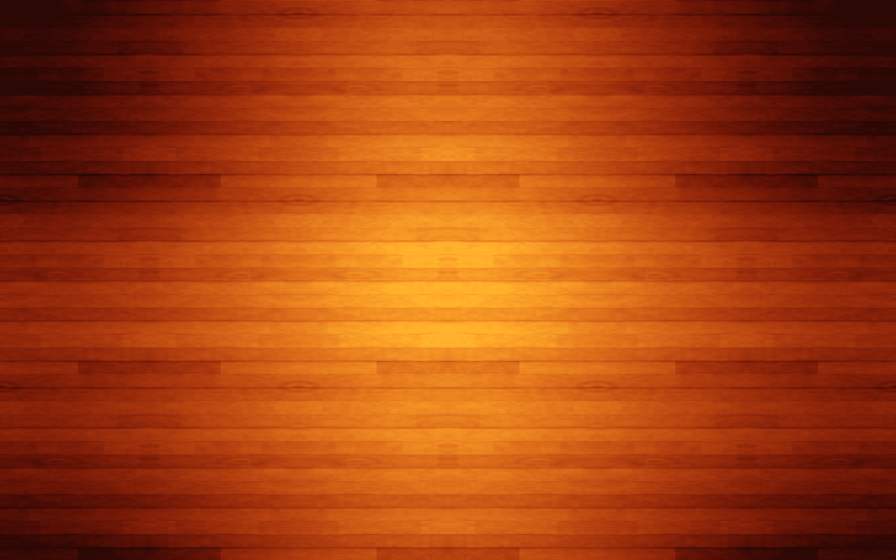
Give the GLSL for this texture, as a Shadertoy shader.

```glsl
// Spot-lit floor of mirrored wooden planks, seamless in both directions.
#define REPEATS_X 3.0
#define REPEATS_Y 3.0
#define ROWS 14.0
#define ROW_PHASE 0.9
#define SEAM_WIDTH 0.06
#define DEEP_SEAM 0.12
#define FAINT_SEAM 0.02
#define GRAIN 0.12
#define LIGHT_PEAK 1.16
#define FALLOFF vec2(0.84, 0.40)
#define LIGHT_CENTER vec2(0.5, 0.47)
const float PI = 3.14159265;

// Plank tone per row: near the mirror axis, and beyond the joint
const float INNER[14] = float[14](-.18, -.09, -.06, .02, -.03, .05, .04,
                                  -.03, .04, .02, -.07, .04, .06, -.07);
const float OUTER[14] = float[14](-.04, -.08, -.09, .01, -.03, .05, .00,
                                  -.07, .05, .01, -.07, .03, .03, -.08);

float hash(vec2 p) {
    p = fract(p * vec2(0.1031, 0.1137));
    p += dot(p, p.yx + 33.33);
    return fract((p.x + p.y) * p.x * 7.31);
}

float noise(vec2 p) {
    vec2 i = floor(p), f = fract(p);
    f = f * f * (3.0 - 2.0 * f);
    return mix(mix(hash(i), hash(i + vec2(1, 0)), f.x),
               mix(hash(i + vec2(0, 1)), hash(i + 1.0), f.x), f.y);
}

// Tone of the plank in a row; m runs from 0 to 1 between mirror axes
float plankTone(float m, float row, float blur) {
    row = mod(row, ROWS);
    float joint = 0.25 + 0.6 * fract(row * 0.618 + 0.38);
    float side = smoothstep(-blur, blur, m - joint);
    float joint2 = fract(joint + 0.45);
    float side2 = smoothstep(-blur, blur, m - joint2);
    float change = 0.10 * (hash(vec2(row, 5.0)) - 0.5) * sign(row);
    return mix(INNER[int(row)], OUTER[int(row)], side) + change * (side2 - 0.5);
}

// Fine streaks and wavy growth lines along the plank
float woodGrain(float m, float row, float f) {
    float seed = row * 17.0;
    float streaks = 0.5 * noise(vec2(m * 6.0 + seed, f * 3.0 + seed))
                  + 0.5 * noise(vec2(m * 28.0 + seed, f * 6.0 + seed));
    float swell = noise(vec2(m * 4.0 + seed, f * 1.2 + seed));
    float growth = pow(0.5 + 0.5 * sin(swell * 32.0), 4.0);
    return streaks - 0.5 - 0.18 * growth;
}

// Concentric oval figure, fading outwards
float ovalFigure(vec2 p, vec2 center, vec2 size) {
    float d = length((p - center) / size);
    return (0.6 + 0.5 * cos(d * 9.0)) * exp(-1.4 * d * d);
}

// Wrapping spotlight, with wider sides in the lower half
float spotlight(vec2 uv) {
    vec2 s = sin(PI * (uv - LIGHT_CENTER));
    s *= s;
    return LIGHT_PEAK - dot(s, FALLOFF) + 0.12 * s.x * sin(2.0 * PI * uv.y);
}

// Dark red through orange to amber
vec3 woodColor(float t) {
    t = clamp(t, -0.15, 1.2);
    return vec3(0.30, 0.05, 0.02) + t * vec3(0.82, 0.18, 0.02)
         + t * t * vec3(-0.19, 0.30, 0.09);
}

void mainImage(out vec4 fragColor, in vec2 fragCoord) {
    vec2 uv = fragCoord / iResolution.xy;
    float m = 2.0 * abs(fract(uv.x * REPEATS_X) - 0.5);
    float v = mod((1.0 - uv.y) * REPEATS_Y * ROWS + ROW_PHASE, ROWS);
    float row = floor(v), f = fract(v);
    float blurX = 2.0 * REPEATS_X / iResolution.x;
    float blurY = REPEATS_Y * ROWS / iResolution.y;

    // Planks, blended across the row edge
    float tone = mix(plankTone(m, row, blurX), plankTone(m, row + 1.0, blurX),
                     smoothstep(1.0 - blurY, 1.0, f));
    tone += GRAIN * woodGrain(m, row, f);

    // Seams: every third one is deep and varies in strength along its length
    float edgeRow = f > 0.5 ? row : mod(row + ROWS - 1.0, ROWS);
    float depth = mod(edgeRow, 3.0) == 1.0 ? DEEP_SEAM : FAINT_SEAM;
    depth *= 0.6 + 0.8 * noise(vec2(m * 5.0, edgeRow * 9.0));
    float edge = min(f, 1.0 - f);
    tone -= depth * (1.0 - smoothstep(0.0, SEAM_WIDTH + blurY, edge));
    tone -= 0.15 * depth * (1.0 - smoothstep(0.0, 0.5, edge));

    // Knots, long ovals and the striped patch on the mirror axis
    vec2 p = vec2(m, v);
    tone -= 0.16 * ovalFigure(p, vec2(1.0, 1.9), vec2(0.18, 0.55));
    tone -= 0.09 * ovalFigure(p, vec2(0.62, 7.5), vec2(0.24, 0.42));
    float patchMask = (1.0 - smoothstep(0.05, 0.08, m))
                    * smoothstep(6.0, 6.3, v) * (1.0 - smoothstep(7.7, 8.0, v));
    tone -= patchMask * (0.06 + 0.02 * sin(v * 14.0));

    fragColor = vec4(woodColor(spotlight(uv) + tone), 1.0);
}
```
